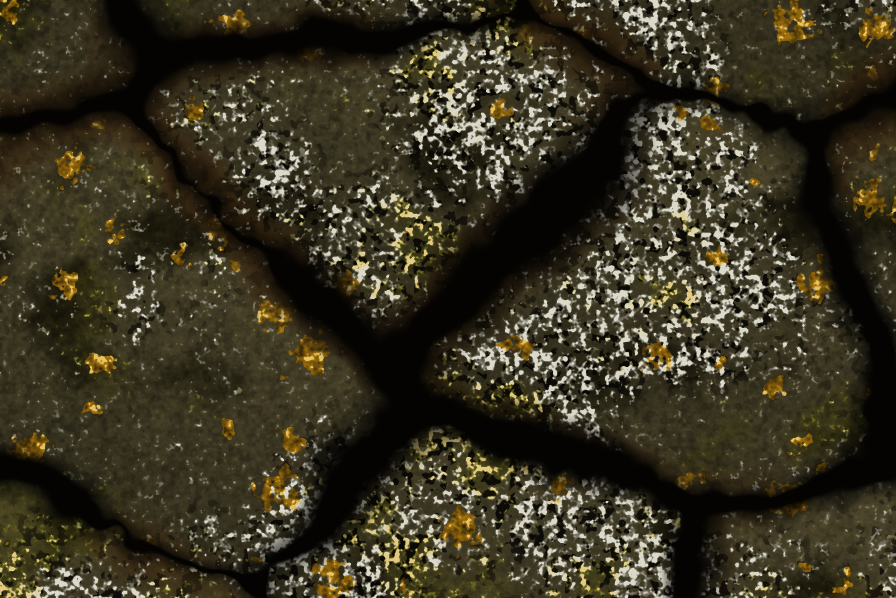
Write a Shadertoy shader that draws this texture.

```glsl
#define STONE_SCALE vec2(1.45, 2.15)
#define STONE_TILT 0.38
#define CORNER_SHARPNESS 36.0
#define GAP_MIN 0.003
#define GAP_MAX 0.036
#define GRAIN_SCALE 125.0
#define CRUST_SCALE 3.6
#define LICHEN_CELL 0.115
#define LICHEN_CHANCE 0.42

const vec3 SHADOW = vec3(0.016, 0.013, 0.006);
const vec3 DARK_STONE = vec3(0.105, 0.095, 0.045);
const vec3 OLIVE_STONE = vec3(0.250, 0.228, 0.142);
const vec3 SOIL = vec3(0.215, 0.145, 0.060);
const vec3 MOSS = vec3(0.27, 0.26, 0.07);
const vec3 GREY_CRUST = vec3(0.44, 0.43, 0.37);
const vec3 PALE_CRUST = vec3(0.86, 0.85, 0.79);
const vec3 OCHRE = vec3(0.48, 0.34, 0.045);
const vec3 PALE_YELLOW = vec3(0.90, 0.77, 0.40);

float hash(vec2 p) {
    vec3 q = fract(p.xyx * 0.1031);
    q += dot(q, q.yzx + 33.33);
    return fract((q.x + q.y) * q.z);
}

vec2 hash2(vec2 p) {
    return vec2(hash(p + 17.3), hash(p + 61.7));
}

mat2 rotation(float a) {
    float c = cos(a), s = sin(a);
    return mat2(c, s, -s, c);
}

float noise(vec2 p) {
    vec2 i = floor(p), f = fract(p);
    f = f * f * (3.0 - 2.0 * f);
    return mix(mix(hash(i), hash(i + vec2(1, 0)), f.x),
               mix(hash(i + vec2(0, 1)), hash(i + vec2(1, 1)), f.x), f.y);
}

float fbm(vec2 p, int octaves) {
    float sum = 0.0, weight = 0.5, total = 0.0;
    for (int i = 0; i < octaves; i++) {
        sum += weight * noise(p);
        total += weight;
        weight *= 0.55;
        p = rotation(0.65) * p * 2.03 + 11.7;
    }
    return sum / total;
}

// Rounded cells: x = distance to the rim, y = random id, zw = offset from centre
vec4 stones(vec2 p) {
    vec2 base = floor(p), nearest = vec2(0), home = vec2(0);
    float best = 1e3;
    for (int j = -1; j <= 1; j++)
    for (int i = -1; i <= 1; i++) {
        vec2 cell = base + vec2(i, j);
        vec2 r = cell + 0.1 + 0.8 * hash2(cell) - p;
        if (dot(r, r) < best) { best = dot(r, r); nearest = r; home = cell; }
    }
    float sum = 0.0;
    for (int j = -2; j <= 2; j++)
    for (int i = -2; i <= 2; i++) {
        vec2 cell = home + vec2(i, j);
        vec2 r = cell + 0.1 + 0.8 * hash2(cell) - p;
        vec2 d = r - nearest;
        if (dot(d, d) > 1e-4)
            sum += exp(-CORNER_SHARPNESS * dot(0.5 * (r + nearest), normalize(d)));
    }
    return vec4(-log(max(sum, 1e-30)) / CORNER_SHARPNESS, hash(home + 5.1), -nearest);
}

// Soft-edged lichen colonies scattered over a jittered grid
float lichenSpots(vec2 p) {
    vec2 base = floor(p / LICHEN_CELL);
    float cover = 0.0;
    for (int j = -1; j <= 1; j++)
    for (int i = -1; i <= 1; i++) {
        vec2 cell = base + vec2(i, j);
        float radius = mix(0.012, 0.046, pow(hash(cell + 3.7), 1.5));
        float present = step(hash(cell + 9.2), LICHEN_CHANCE * 2.0 * noise(cell * 0.35 + 4.0));
        float d = length(p - (cell + hash2(cell)) * LICHEN_CELL);
        cover = max(cover, present * (1.0 - smoothstep(radius * 0.3, radius * 1.4, d)));
    }
    return cover;
}

void mainImage(out vec4 fragColor, in vec2 fragCoord) {
    vec2 p = fragCoord / iResolution.y;
    vec2 warp = vec2(fbm(p * 5.0, 4), fbm(p * 5.0 + 31.0, 4)) - 0.5;
    vec2 ripple = vec2(noise(p * 38.0), noise(p * 38.0 + 9.0)) - 0.5;
    vec4 stone = stones(rotation(STONE_TILT) * (p + 0.13 * warp) * STONE_SCALE + vec2(3.2, 7.4));
    float rim = stone.x * 0.55 + 0.008 * ripple.x;

    float grain = fbm(p * GRAIN_SCALE, 2);
    float pits = fbm(p * GRAIN_SCALE * 0.7 + 50.0, 2);
    float patches = fbm(p * CRUST_SCALE + 8.0, 5);
    float tint = fbm(p * 7.0 + 70.0, 5);

    // Weathered stone face, tilted towards the light
    vec3 color = mix(DARK_STONE, OLIVE_STONE, smoothstep(0.22, 0.54, fbm(p * 8.0, 5)));
    color = mix(color, MOSS, 0.4 * smoothstep(0.52, 0.70, tint));
    color *= 0.98 + 0.25 * stone.w + 0.5 * (grain - 0.5);

    // Earthy ledges beside the gaps
    float ledge = (1.0 - smoothstep(0.02, 0.085, rim)) * smoothstep(0.45, 0.62, noise(p * 4.0 + 20.0));
    color = mix(color, SOIL * (0.6 + 0.8 * tint), ledge * 0.85);

    // Pitted, broken mineral crust
    float crust = smoothstep(0.38, 0.60, patches + 0.22 * (stone.y - 0.5)) * (1.0 - 0.8 * ledge);
    float fleck = grain + 0.26 * (crust - 1.0) + 0.25 * (fbm(p * 30.0, 2) - 0.5);
    color *= 1.0 - 0.8 * smoothstep(0.56, 0.68, pits) * (0.2 + 0.8 * crust);
    float mossy = smoothstep(0.50, 0.66, tint + 0.3 * (pits - 0.5));
    color = mix(color, mix(GREY_CRUST, MOSS * 1.4, mossy), smoothstep(0.47, 0.60, fleck));
    color = mix(color, mix(PALE_CRUST, PALE_YELLOW, 0.7 * mossy), smoothstep(0.62, 0.74, fleck + 0.03 * crust));

    // Ochre colonies with ragged rims and bright crumbs
    float spots = lichenSpots(p + 0.05 * warp + 0.02 * ripple);
    float lichen = smoothstep(0.44, 0.56, spots * 0.62 + 0.95 * (pits - 0.5) + 0.06) * (1.0 - 0.6 * ledge);
    vec3 lichenTone = OCHRE * (0.25 + 1.6 * grain);
    lichenTone = mix(lichenTone, PALE_YELLOW, smoothstep(0.66, 0.78, grain));
    color = mix(color, lichenTone, lichen);

    // Deep gaps of uneven width and their soft shade
    float gap = mix(GAP_MIN, GAP_MAX, smoothstep(0.30, 0.80, noise(p * 3.2 + 14.0)));
    color *= mix(0.45, 1.0, smoothstep(gap, gap + 0.035, rim));
    color = mix(SHADOW, color, smoothstep(gap * 0.6, gap + 0.006, rim));
    fragColor = vec4(clamp(color, 0.0, 1.0), 1.0);
}
```
